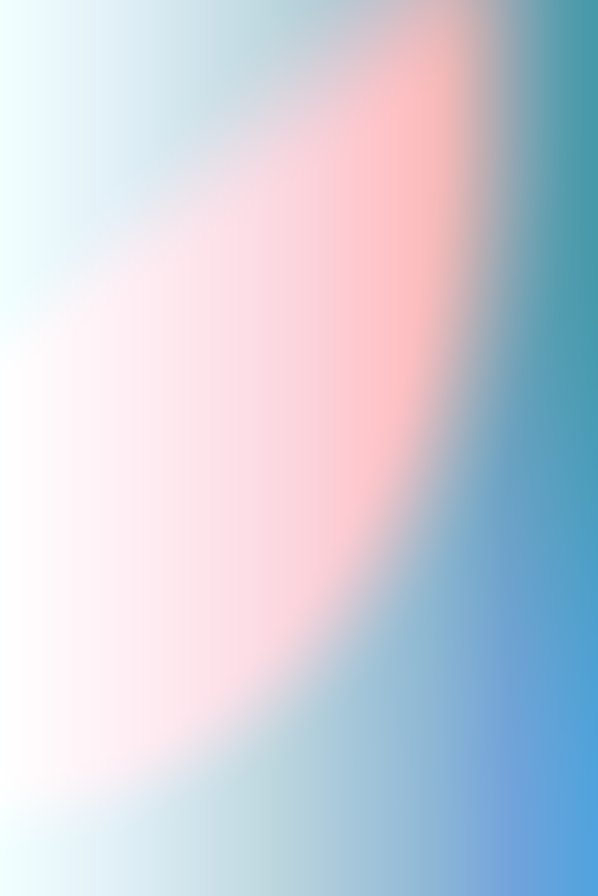
A WebGL 2 fragment shader for this background:

```glsl
#version 300 es
precision highp float;
// A soft rose petal on a pale-to-blue backdrop. Both are horizontal colour
// ramps; a slanted upper edge and a curved lower edge, each with its own
// varying softness, form the mask that blends them.

#define PETAL_CENTRE vec2(0.0, 0.13)
#define INNER_RADII vec2(0.720, 0.730)
#define OUTER_RADII vec2(0.985, 0.825)
#define UPPER_INNER vec2(0.436, -0.447)  // height at left, slope
#define UPPER_OUTER vec2(0.339, -0.730)
#define BLUE_RANGE vec2(0.25, 0.95)

uniform vec2 u_resolution;
out vec4 fragColor;

// Position of x between two stops, clamped.
float between(float a, float b, float x) {
  return clamp((x - a) / (b - a), 0.0, 1.0);
}

// Cool ramp; its right side turns from teal at the top to blue below.
vec3 backdrop(vec2 p) {
  float blue = smoothstep(BLUE_RANGE.x, BLUE_RANGE.y, p.y);
  vec3 mist = mix(vec3(0.53, 0.71, 0.77), vec3(0.56, 0.72, 0.84), blue);
  vec3 slate = mix(vec3(0.40, 0.63, 0.71), vec3(0.45, 0.64, 0.86), blue);
  vec3 rim = mix(vec3(0.27, 0.60, 0.66), vec3(0.31, 0.64, 0.87), blue);
  vec3 c = mix(vec3(0.95, 1.0, 1.0), vec3(0.88, 0.94, 0.97), between(0.0, 0.2, p.x));
  c = mix(c, vec3(0.74, 0.84, 0.87), between(0.2, 0.46, p.x));
  c = mix(c, mist, between(0.46, 0.72, p.x));
  c = mix(c, slate, between(0.72, 0.85, p.x));
  return mix(c, rim, between(0.85, 1.0, p.x));
}

// Warm ramp from white through blush to coral.
vec3 petal(float x) {
  vec3 c = mix(vec3(1.0), vec3(1.0, 0.94, 0.96), between(0.0, 0.2, x));
  c = mix(c, vec3(0.99, 0.865, 0.90), between(0.2, 0.42, x));
  c = mix(c, vec3(0.99, 0.81, 0.84), between(0.42, 0.55, x));
  c = mix(c, vec3(1.0, 0.75, 0.76), between(0.55, 0.68, x));
  return mix(c, vec3(0.93, 0.70, 0.68), between(0.68, 0.8, x));
}

float petalMask(vec2 p) {
  // Slanted edge, wider towards the right.
  float inner = UPPER_INNER.x + UPPER_INNER.y * p.x;
  float outer = UPPER_OUTER.x + UPPER_OUTER.y * p.x;
  float upper = smoothstep(outer, inner, p.y);

  // Blend between two ellipses, upright above their centre.
  vec2 q = p - PETAL_CENTRE;
  q.y = max(q.y, 0.0);
  float past = max(length(q / INNER_RADII) - 1.0, 0.0);
  float left = max(1.0 - length(q / OUTER_RADII), 0.0);
  float lower = smoothstep(0.0, 1.0, past / max(past + left, 0.0001));
  return upper * (1.0 - lower);
}

void main() {
  vec2 p = gl_FragCoord.xy / u_resolution;
  p.y = 1.0 - p.y;  // measure downwards from the top
  fragColor = vec4(mix(backdrop(p), petal(p.x), petalMask(p)), 1.0);
}
```
